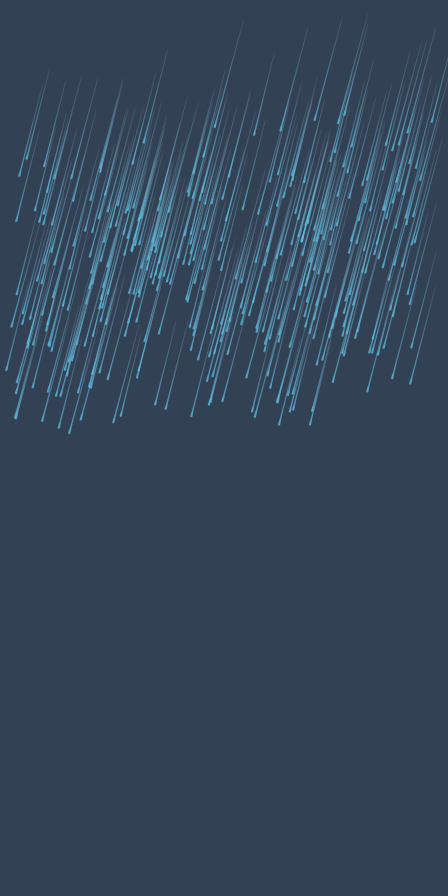
This background is drawn by a WebGL 2 fragment shader. Its source:

```glsl
#version 300 es
precision highp float;
// Slanted rain: tapered cyan streaks fall across the upper half of a slate blue field.

#define DROPS 360
#define SLANT 0.26
#define HEAD_RADIUS 0.0022
#define TAIL_RADIUS 0.0011
#define MIN_LENGTH 0.19
#define MAX_LENGTH 0.27
#define SLATE vec3(0.20, 0.253, 0.33)
#define CYAN vec3(0.36, 0.75, 0.89)
#define MIST vec3(0.47, 0.60, 0.68)

uniform vec2 u_resolution;
out vec4 fragColor;

// Four independent random values from one index
vec4 hash4(float n) {
    vec4 q = fract(n * vec4(0.1031, 0.1030, 0.0973, 0.1099));
    q += dot(q, q.wzxy + 33.33);
    return fract((q.xxyz + q.yzzw) * q.zywx);
}

// Head position as (x, depth below the top), in canvas widths
vec2 dropHead(vec4 rnd) {
    // Two wide bands with thinner rain between them and at the sides
    float u = rnd.x + 0.015 * sin(12.566 * (rnd.x - 0.47));
    float fall = mix(rnd.y, rnd.z, 0.35);
    float top = mix(0.27, 0.20, u);
    float bottom = mix(1.05, 0.98, u);
    float lean = 0.06 * (0.5 - fall);
    return vec2(mix(0.015, 0.935, u) + lean, mix(top, bottom, fall));
}

// Opacity of one streak; along runs from 0 at the head to 1 at the tail
float streak(vec2 offset, vec2 axis, float size, float pixel, out float along) {
    along = dot(offset, axis) / size;
    float across = abs(offset.x * axis.y - offset.y * axis.x);
    float radius = mix(HEAD_RADIUS * 0.72, TAIL_RADIUS, clamp(along, 0.0, 1.0));
    radius += HEAD_RADIUS * 0.35 * (1.0 - smoothstep(0.02, 0.08, along));

    // Box-filtered width keeps thin tails smooth at any size
    float cover = min(across + 0.5 * pixel, radius) - max(across - 0.5 * pixel, -radius);
    cover = clamp(cover / pixel, 0.0, 1.0);

    float edge = pixel / size;
    float ends = smoothstep(-edge, edge, along) * (1.0 - smoothstep(0.92, 1.0, along));
    float fade = mix(0.82, 0.17, pow(clamp(along, 0.0, 1.0), 0.7));
    return cover * ends * fade;
}

void main() {
    float pixel = 1.0 / u_resolution.x;
    vec2 p = vec2(gl_FragCoord.x, u_resolution.y - gl_FragCoord.y) * pixel;
    vec3 color = SLATE;

    // Layer the drops over the field
    for (int i = 0; i < DROPS; i++) {
        vec4 rnd = hash4(float(i) + 17.0);
        vec2 axis = normalize(vec2(SLANT + 0.03 * (rnd.w - 0.5), -1.0));
        float size = mix(MIN_LENGTH, MAX_LENGTH, rnd.w);
        float along;
        float alpha = streak(p - dropHead(rnd), axis, size, pixel, along);
        color = mix(color, mix(CYAN, MIST, clamp(along, 0.0, 1.0)), alpha);
    }
    fragColor = vec4(color, 1.0);
}
```
